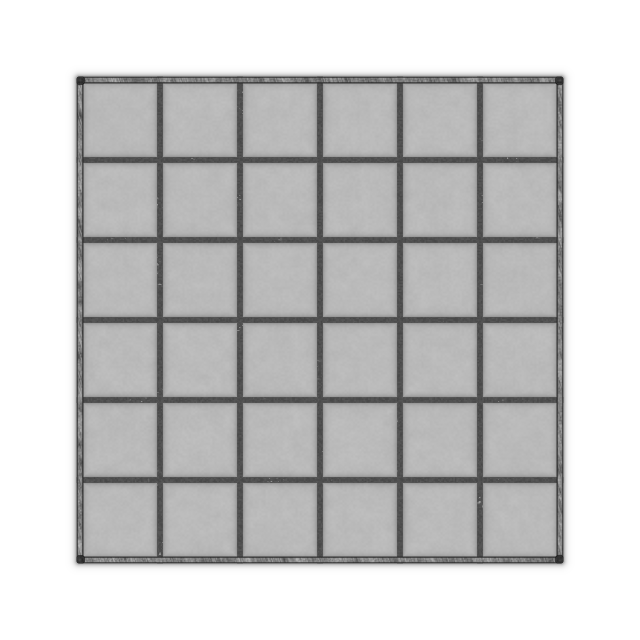
This pattern is drawn by a WebGL 2 fragment shader. Its source:

```glsl
#version 300 es
precision highp float;

uniform vec2 u_resolution;
out vec4 fragColor;

// Layout, in canvas units
const float LATTICE = 8.0;          // cells per canvas, margin included
const float BOARD_HALF = 0.375;     // frame centre line: six cells across
const float LINE_HALF = 0.0042;
const float FRAME_HALF = 0.0054;
const float FRAME_RIM = 0.0017;
const float CAP_HALF = 0.0066;
const float CORNER_RADIUS = 0.004;
const float TILE_SHADE_WIDTH = 0.0036;
const float OUTER_SHADE_WIDTH = 0.0035;

// Tones
const vec3 PAPER = vec3(1.0);
const vec3 TILE = vec3(0.73);
const vec3 LINE = vec3(0.31);
const vec3 FRAME = vec3(0.51);
const vec3 RIM = vec3(0.16);
const vec3 CAP = vec3(0.19);

// Wear
const float TILE_MOTTLE = 0.055;
const float LINE_GRAIN = 0.07;
const float FLECK_GAIN = 0.28;
const float FRAME_WEAR = 0.42;

float hash(vec2 p) {
    return fract(sin(dot(p, vec2(127.1, 311.7))) * 43758.5453);
}

// Value noise that wraps after a whole number of cells
float noise(vec2 uv, vec2 period) {
    vec2 p = uv * period;
    vec2 i = floor(p);
    vec2 f = fract(p);
    f = f * f * (3.0 - 2.0 * f);
    float a = hash(mod(i, period));
    float b = hash(mod(i + vec2(1.0, 0.0), period));
    float c = hash(mod(i + vec2(0.0, 1.0), period));
    float d = hash(mod(i + vec2(1.0), period));
    return mix(mix(a, b, f.x), mix(c, d, f.x), f.y);
}

float fbm(vec2 uv, float period) {
    float sum = 0.0;
    float weight = 0.5;
    for (int octave = 0; octave < 4; octave++) {
        sum += weight * noise(uv, vec2(period));
        period *= 2.0;
        weight *= 0.5;
    }
    return sum / 0.9375;
}

float roundedBox(vec2 p, float halfSize, float radius) {
    vec2 q = abs(p) - halfSize + radius;
    return length(max(q, 0.0)) + min(max(q.x, q.y), 0.0) - radius;
}

// Antialiased coverage of a signed distance
float fill(float dist, float pixel) {
    return 1.0 - smoothstep(-0.5 * pixel, 0.5 * pixel, dist);
}

void main() {
    vec2 uv = gl_FragCoord.xy / u_resolution;
    float pixel = 1.0 / min(u_resolution.x, u_resolution.y);
    vec2 centred = uv - 0.5;
    vec2 edge = abs(centred) - BOARD_HALF;

    // Tiles with faint mottling and darkened borders
    float mottle = 0.65 * fbm(uv, 56.0) + 0.35 * noise(uv, vec2(300.0));
    vec3 tile = TILE + TILE_MOTTLE * (mottle - 0.5);
    vec2 toLine = abs(fract(uv * LATTICE + 0.5) - 0.5) / LATTICE;
    float lineDist = min(toLine.x, toLine.y) - LINE_HALF;
    tile *= 1.0 - 0.25 * exp(-max(lineDist, 0.0) / TILE_SHADE_WIDTH);

    // Grid lines with grain and sparse pale flecks
    float grain = noise(uv, vec2(420.0)) - 0.5;
    float flecks = smoothstep(0.78, 0.95, noise(uv, vec2(280.0, 360.0)))
                 * smoothstep(0.7, 0.9, noise(uv, vec2(37.0, 41.0)));
    vec3 line = LINE + LINE_GRAIN * grain + FLECK_GAIN * flecks;
    line -= 0.05 * smoothstep(-0.0016, 0.0, lineDist);
    vec3 board = mix(tile, line, fill(lineDist, pixel));

    // Worn frame between dark rims
    float frameDist = abs(max(edge.x, edge.y)) - FRAME_HALF;
    float patches = fbm(uv, 72.0) - 0.5;
    float scuffs = noise(uv + 0.3 * uv.yx * vec2(0.0, 10.0), vec2(160.0, 190.0)) - 0.5;
    vec3 frame = FRAME + FRAME_WEAR * (0.7 * patches + 0.4 * scuffs + 0.3 * grain);
    frame = mix(frame, RIM, smoothstep(-FRAME_RIM - 0.0008, -FRAME_RIM + 0.0008, frameDist));
    board = mix(board, frame, fill(frameDist, pixel));

    // Dark corner caps with a dull highlight
    float capDist = roundedBox(edge + 0.0007, CAP_HALF, CORNER_RADIUS);
    vec3 cap = CAP + 0.08 * grain + 0.07 * smoothstep(0.004, 0.0, length(edge));
    cap *= 1.0 - 0.5 * smoothstep(-0.002, 0.0, capDist);
    board = mix(board, cap, fill(capDist, pixel));

    // Soft shadow on the paper around the board
    float boardDist = roundedBox(centred, BOARD_HALF + FRAME_HALF, CORNER_RADIUS);
    vec3 paper = PAPER * (1.0 - 0.42 * exp(-max(boardDist, 0.0) / OUTER_SHADE_WIDTH));
    fragColor = vec4(mix(paper, board, fill(boardDist, pixel)), 1.0);
}
```
